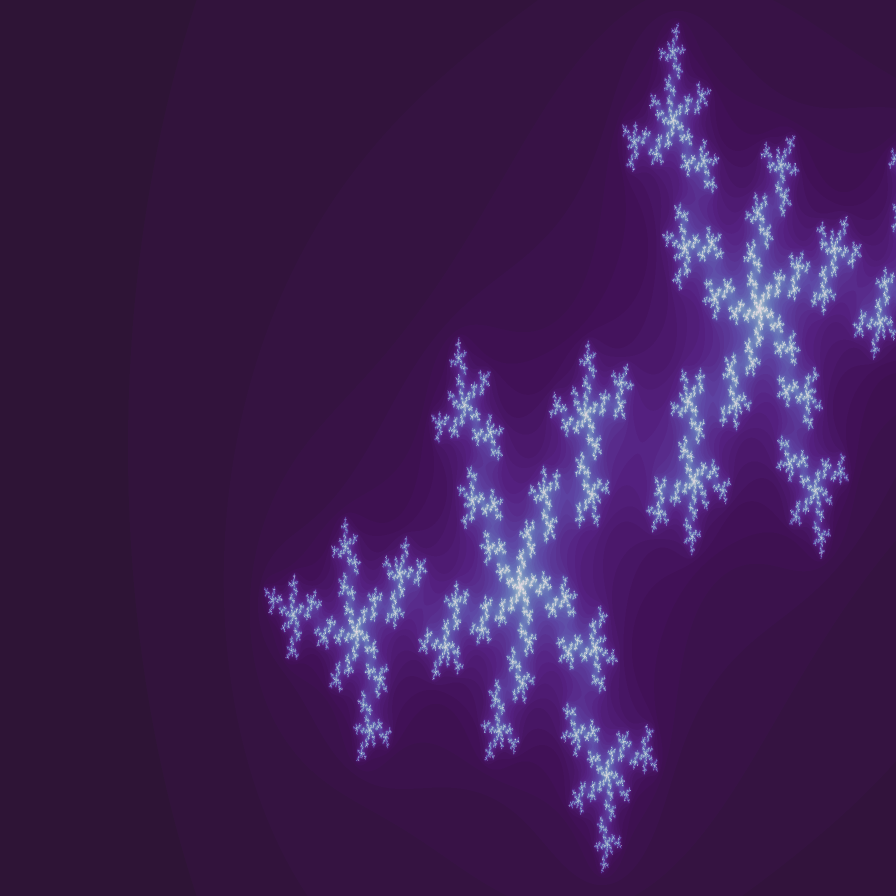
A WebGL 2 fragment shader for this background:

```glsl
#version 300 es
precision highp float;
// Draws a dust-like Julia set glowing pale blue over banded dark violet.

uniform vec2 u_resolution;
out vec4 outColor;

const vec2 JULIA_SEED = vec2(-0.59, -0.60);
const vec2 VIEW_MIN = vec2(-2.5, -1.0);
const vec2 VIEW_MAX = vec2(1.0, 1.0);
const float ESCAPE_RADIUS = 2.0;
const int MAX_STEPS = 100;
const int SAMPLES = 2;

// Dusk ramp: near-black plum, violet, blue, pale lilac
const int LAST_STOP = 8;
const vec3 DUSK[9] = vec3[9](
    vec3(0.182, 0.078, 0.212),
    vec3(0.258, 0.066, 0.346),
    vec3(0.336, 0.132, 0.512),
    vec3(0.368, 0.278, 0.646),
    vec3(0.396, 0.435, 0.717),
    vec3(0.490, 0.588, 0.757),
    vec3(0.630, 0.715, 0.790),
    vec3(0.780, 0.812, 0.836),
    vec3(0.886, 0.850, 0.888));

vec3 duskRamp(float t) {
    float position = clamp(t, 0.0, 1.0) * float(LAST_STOP);
    int stop = min(int(position), LAST_STOP - 1);
    return mix(DUSK[stop], DUSK[stop + 1], position - float(stop));
}

vec2 complexSquare(vec2 z) {
    return vec2(z.x * z.x - z.y * z.y, 2.0 * z.x * z.y);
}

// Number of steps before the orbit of z leaves the escape circle
int escapeSteps(vec2 z, vec2 seed, float radius) {
    for (int i = 0; i < MAX_STEPS; i++) {
        if (dot(z, z) > radius * radius) return i;
        z = complexSquare(z) + seed;
    }
    return MAX_STEPS;
}

vec3 juliaColor(vec2 uv) {
    vec2 z = mix(VIEW_MIN, VIEW_MAX, uv);
    int steps = escapeSteps(z, JULIA_SEED, ESCAPE_RADIUS);
    return duskRamp(2.0 * float(steps) / float(MAX_STEPS));
}

void main() {
    // Average a small grid of samples to smooth the edges
    vec3 color = vec3(0.0);
    for (int y = 0; y < SAMPLES; y++) {
        for (int x = 0; x < SAMPLES; x++) {
            vec2 offset = (vec2(x, y) + 0.5) / float(SAMPLES) - 0.5;
            color += juliaColor((gl_FragCoord.xy + offset) / u_resolution);
        }
    }
    outColor = vec4(color / float(SAMPLES * SAMPLES), 1.0);
}
```
